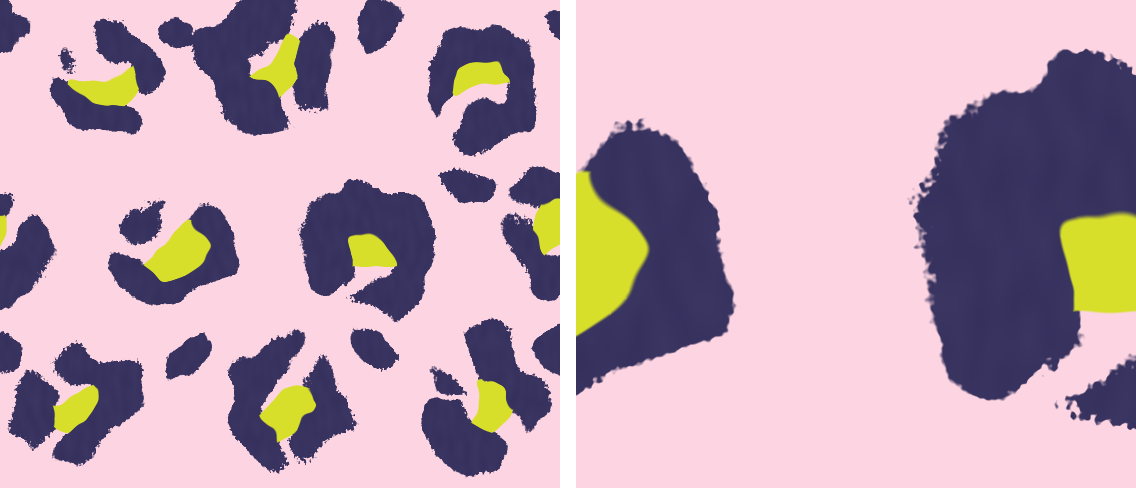
Left: the whole. Right: its middle third, enlarged.
Give the GLSL for this pattern, as a WebGL 1 fragment shader.

```glsl
precision highp float;

uniform vec2 u_resolution;

#define SPACING 0.385      // distance between rosettes, in canvas heights
#define JITTER 0.075       // random shift of each rosette
#define ROSETTE 0.127      // mean outer radius
#define HOLE 0.043         // mean inner radius
#define SPOT 0.044         // radius of the small filler spots
#define WARP 0.045         // hand-drawn wobble of the outlines
#define RAGGED 0.009       // depth of the dry-brush edge
#define SOFTNESS 0.0016    // edge smoothing
#define PINK vec3(0.992, 0.832, 0.882)
#define NAVY vec3(0.218, 0.198, 0.372)
#define LIME vec3(0.842, 0.875, 0.165)

const float TAU = 6.28319;

vec2 hash2(vec2 p) {
  vec3 a = fract(p.xyx * vec3(0.1031, 0.1030, 0.0973));
  a += dot(a, a.yzx + 33.33);
  return fract((a.xx + a.yz) * a.zy);
}

float gradientDot(vec2 cell, vec2 offset) {
  float angle = TAU * hash2(cell).x;
  return dot(vec2(cos(angle), sin(angle)), offset);
}

float gradientNoise(vec2 p) {
  vec2 i = floor(p), f = p - i;
  vec2 u = f * f * f * (f * (f * 6.0 - 15.0) + 10.0);
  vec2 e = vec2(1.0, 0.0);
  float low = mix(gradientDot(i, f), gradientDot(i + e, f - e), u.x);
  float high = mix(gradientDot(i + e.yx, f - e.yx), gradientDot(i + 1.0, f - 1.0), u.x);
  return mix(low, high, u.y);
}

vec2 noise2(vec2 p) {
  return vec2(gradientNoise(p), gradientNoise(p + 41.7));
}

vec2 rotate(vec2 p, float angle) {
  float c = cos(angle), s = sin(angle);
  return vec2(c * p.x + s * p.y, c * p.y - s * p.x);
}

float smoothMax(float a, float b, float k) {
  float h = max(k - abs(a - b), 0.0) / k;
  return max(a, b) + h * h * k * 0.25;
}

// Round blob with a lobed outline
float blob(vec2 q, float radius, vec2 seed) {
  vec2 direction = q / (length(q) + 0.0001);
  return length(q) - radius * (1.0 + 0.3 * gradientNoise(direction * 1.3 + seed * 7.31));
}

// Flaring gap that runs outward from the centre
float slit(vec2 q, float angle, float halfWidth, float flare) {
  vec2 v = rotate(q, angle);
  return max(abs(v.y) - halfWidth - flare * v.x, -v.x);
}

// Broken ring; returns distances to the dark brush strokes and the bright core
vec2 rosette(vec2 q, vec2 id) {
  vec2 shape = hash2(id + 11.3), gaps = hash2(id + 23.9), width = hash2(id + 37.1);
  float angle = TAU * shape.x;
  float stretch = mix(0.9, 1.14, width.y);
  vec2 oval = rotate(q, angle) * vec2(stretch, 1.0 / stretch);
  float outer = blob(oval, ROSETTE * mix(0.9, 1.1, shape.y), id);
  float inner = blob(oval, HOLE * mix(0.9, 1.1, gaps.y), id + 5.7);
  float dark = smoothMax(outer, -inner, 0.01);

  // Up to three gaps split the ring
  for (int n = 0; n < 3; n++) {
    float k = float(n);
    if (gaps.x > 0.12 + 0.37 * k) {
      vec2 h = hash2(id + 51.0 + 9.0 * k);
      float gap = slit(q, angle + k * 2.3 + h.x, mix(0.007, 0.014, h.y), 0.22 * h.x * h.x);
      dark = smoothMax(dark, -gap, 0.028);
    }
  }

  // Core with one straight side, tucked against the strokes
  vec2 side = rotate(vec2(1.0, 0.0), TAU * width.x);
  float core = smoothMax(length(q) - HOLE * 1.5, dot(q, side) - HOLE * 0.42, 0.012);
  return vec2(dark, max(core, -dark - 0.004));
}

void main() {
  vec2 p = gl_FragCoord.xy / u_resolution.y;
  vec2 w = p + WARP * noise2(p * 8.0) + 0.011 * noise2(p * 24.0 + 9.0);
  float rowHeight = SPACING * 0.866;
  float baseRow = floor(w.y / rowHeight);
  float dark = 1.0, lime = 1.0;

  // Staggered rows of rosettes, with small spots in the gaps between them
  for (int j = -1; j <= 1; j++) {
    float row = baseRow + float(j);
    float shift = 0.5 * mod(row, 2.0);
    for (int i = -1; i <= 1; i++) {
      vec2 id = vec2(floor(w.x / SPACING - shift) + float(i), row);
      vec2 center = (id + vec2(0.5 + shift, 0.5)) * vec2(SPACING, rowHeight);
      vec2 q = w - center;
      vec2 ring = rosette(q - JITTER * (hash2(id + 3.1) - 0.5), id + 60.0);
      dark = min(dark, ring.x);
      lime = min(lime, ring.y);

      vec2 h = hash2(id + 71.3);
      vec2 s = q - SPACING * vec2(0.5, 0.289) - 0.02 * (h - 0.5);
      s = rotate(s, TAU * h.y) * vec2(1.15, 0.87);
      if (h.x > 0.22) dark = min(dark, blob(s, SPOT * mix(0.8, 1.15, h.y), id + 90.0));
    }
  }

  // Dry bristles fray some stretches of the outline more than others
  float bristles = gradientNoise(p * vec2(150.0, 110.0)) + 0.6 * gradientNoise(p * 250.0);
  float dryness = smoothstep(-0.3, 0.4, gradientNoise(p * 12.0 + 17.0));
  dark += RAGGED * bristles * mix(0.35, 1.0, dryness);

  // Layers, with a faint unevenness in the dark paint
  float soft = max(SOFTNESS, 0.7 / u_resolution.y);
  vec3 paint = NAVY + 0.02 * gradientNoise(p * vec2(60.0, 25.0));
  vec3 color = mix(PINK, paint, smoothstep(soft, -soft, dark));
  color = mix(color, LIME, smoothstep(soft, -soft, lime));
  gl_FragColor = vec4(color, 1.0);
}
```
